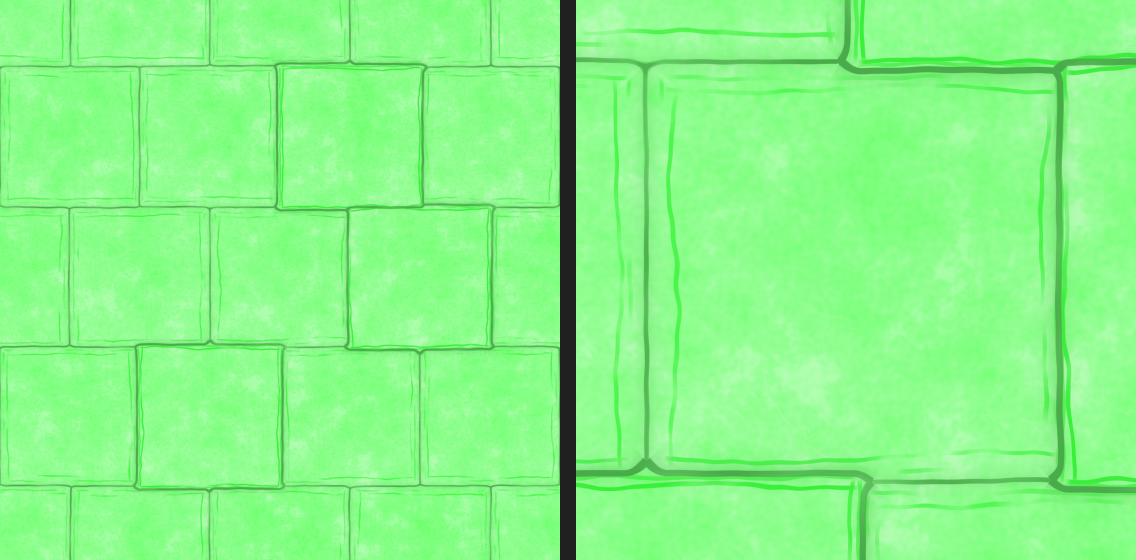
Left, the full canvas; right, a detail of the centre.
This texture is drawn by a WebGL 1 fragment shader. Its source:

```glsl
precision highp float;
uniform vec2 u_resolution;

const float TILES = 4.0;          // tiles across and rows down
const float ROW_OFFSET = 0.525;   // height of the first joint, in tiles
const float HALF_SIZE = 0.49;
const float RAISED_EXTRA = 0.038;
const float CORNER_RADIUS = 0.035;
const float JITTER = 0.02;
const float WOBBLE = 0.007;
const float JOINT_WIDTH = 0.0055;
const float CREASE_INSET = 0.05;
const float RIM_INSET = 0.022;
const float CREASE_WIDTH = 0.005;
const vec3 SATURATED = vec3(0.43, 1.0, 0.43);
const vec3 PALE = vec3(0.65, 0.995, 0.65);
const vec3 CREASE = vec3(0.14, 0.94, 0.14);
const vec3 JOINT = vec3(0.29, 0.67, 0.29);
const vec3 SHADOW = vec3(0.36, 0.8, 0.36);

vec2 hash2(vec2 p) {
  vec2 k = vec2(dot(p, vec2(127.1, 311.7)), dot(p, vec2(269.5, 183.3)));
  return fract(sin(k) * 43758.5);
}

// Gradient noise that wraps after "period" cells
float noise(vec2 p, float period) {
  vec2 cell = floor(p), f = p - cell;
  vec2 s = f * f * f * (f * (f * 6.0 - 15.0) + 10.0);
  vec4 g;
  for (int i = 0; i < 4; i++) {
    vec2 corner = vec2(mod(float(i), 2.0), floor(float(i) / 2.0));
    float angle = 6.2832 * hash2(mod(cell + corner, period)).x;
    float v = dot(vec2(cos(angle), sin(angle)), f - corner);
    if (i == 0) g.x = v; else if (i == 1) g.y = v;
    else if (i == 2) g.z = v; else g.w = v;
  }
  return mix(mix(g.x, g.y, s.x), mix(g.z, g.w, s.x), s.y);
}

float fbm(vec2 uv, float freq) {
  float sum = 0.0, amp = 1.0;
  for (int i = 0; i < 5; i++) {
    sum += amp * noise(uv * freq, freq);
    freq *= 2.0;
    amp *= 0.74;
  }
  return sum;
}

float roundBox(vec2 p, float halfSize) {
  vec2 q = abs(p) - halfSize + CORNER_RADIUS;
  return length(max(q, 0.0)) + min(max(q.x, q.y), 0.0) - CORNER_RADIUS;
}

float stroke(float d, float width, float aa) {
  return 1.0 - smoothstep(width - aa, width + aa, abs(d));
}

// One lifted tile in each row but the last
float raisedTile(vec2 id) {
  return id.y < 2.5 && abs(id.x - min(id.y + 1.0, 2.0)) < 0.5 ? 1.0 : 0.0;
}

void main() {
  vec2 uv = gl_FragCoord.xy / u_resolution;
  float aa = 0.75 * TILES / min(u_resolution.x, u_resolution.y);
  vec2 wobble = vec2(noise(uv * 12.0, 12.0), noise(uv * 12.0 + 5.3, 12.0))
              + 0.6 * vec2(noise(uv * 44.0, 44.0), noise(uv * 44.0 + 9.7, 44.0));
  vec2 p = uv * TILES - vec2(0.0, ROW_OFFSET) + WOBBLE * wobble;

  // Nearest and second nearest tile
  float near = 9.0, second = 9.0, raised = 0.0, raisedBeside = 0.0, halfSize = HALF_SIZE;
  vec2 local = vec2(0.0), tile = vec2(0.0);
  for (int j = -1; j <= 1; j++) {
    for (int i = -1; i <= 1; i++) {
      float row = floor(p.y) + float(j);
      float shift = 0.5 * mod(row, 2.0);
      vec2 cell = vec2(floor(p.x - shift) + float(i), row);
      vec2 id = mod(cell, TILES);
      vec2 q = p - cell - vec2(shift + 0.5, 0.5) - JITTER * (hash2(id + 3.0) - 0.5);
      float lift = raisedTile(id);
      float size = HALF_SIZE + RAISED_EXTRA * lift;
      float d = roundBox(q, size);
      if (d < near) {
        second = near; raisedBeside = raised;
        near = d; raised = lift; halfSize = size; local = q; tile = id;
      } else if (d < second) {
        second = d; raisedBeside = lift;
      }
    }
  }
  float gap = 0.5 * (second - near);
  vec2 rnd = hash2(tile + 17.0);

  // Mottled face, richer towards the upper middle
  float cloud = fbm(uv + rnd, 18.0);
  float grain = noise(uv * 250.0, 250.0) + 0.7 * noise(uv * 130.0, 130.0);
  vec2 offCentre = local - vec2(0.06, 0.17);
  float rich = exp(-5.0 * dot(offCentre, offCentre));
  float tone = 0.65 - 0.29 * rich + 0.33 * cloud + 0.2 * grain + 0.14 * (rnd.x - 0.5);

  // Pale scuffs and hairline scratches
  vec2 bent = uv + 0.01 * vec2(cloud, -cloud);
  float scratch = stroke(noise(bent * 48.0, 48.0), 0.015, 0.03);
  tone += 0.28 * scratch * smoothstep(0.0, 0.45, noise(uv * 20.0 + 7.0, 20.0) - 0.5 * local.y);
  tone += 0.2 * smoothstep(0.3, 0.7, cloud);
  tone += 0.16 * smoothstep(0.13, 0.02, gap) * (0.6 + cloud);
  vec3 color = mix(SATURATED, PALE, clamp(tone, 0.0, 1.25));

  // Broken creases and rims inside each edge, with mitred corners
  vec2 edge = halfSize - abs(local);
  vec2 drift = vec2(noise(uv * 12.0 + rnd * 9.0, 12.0), noise(uv * 12.0 - rnd * 7.0, 12.0));
  vec2 jag = vec2(noise(uv * 50.0 + 3.1, 50.0), noise(uv * 50.0 + 8.4, 50.0));
  vec2 worn = smoothstep(-0.3, 0.3, drift.yx + 0.4 * jag + 0.5 * raised);
  vec2 rimWorn = smoothstep(0.0, 0.4, 0.5 * raised + 0.1 - drift.yx + 0.4 * jag.yx);
  vec2 inset = edge - CREASE_INSET + 0.012 * raised + 0.026 * drift + 0.008 * jag;
  vec2 rim = edge - RIM_INSET - 0.008 * jag;
  vec2 ends = smoothstep(0.02, 0.045, edge.yx);
  vec2 lines = vec2(stroke(inset.x, CREASE_WIDTH, aa), stroke(inset.y, CREASE_WIDTH, aa)) * worn;
  vec2 rims = vec2(stroke(rim.x, CREASE_WIDTH, aa), stroke(rim.y, CREASE_WIDTH, aa)) * rimWorn;
  lines = max(lines, 0.7 * rims) * ends;
  float miter = stroke(edge.x - edge.y, 0.008, aa) * smoothstep(0.06, 0.04, max(edge.x, edge.y));
  color = mix(color, PALE, 0.6 * miter);
  color = mix(color, CREASE, (0.62 + 0.2 * raised) * max(lines.x, lines.y));

  // Joints, contact shadow and corner notches
  float lifted = max(raised, raisedBeside);
  float fade = 0.75 + 0.6 * noise(uv * 20.0 + 2.0, 20.0);
  float shade = exp(-gap * 50.0) * (0.34 + 0.3 * raisedBeside * (1.0 - raised));
  color = mix(color, SHADOW, shade);
  float joint = stroke(gap, JOINT_WIDTH + 0.002 * lifted, aa);
  color = mix(color, JOINT, joint * clamp(fade + 0.2 * lifted, 0.0, 1.0));
  color = mix(color, JOINT, 0.8 * smoothstep(0.012, 0.024, near));
  gl_FragColor = vec4(color, 1.0);
}
```
